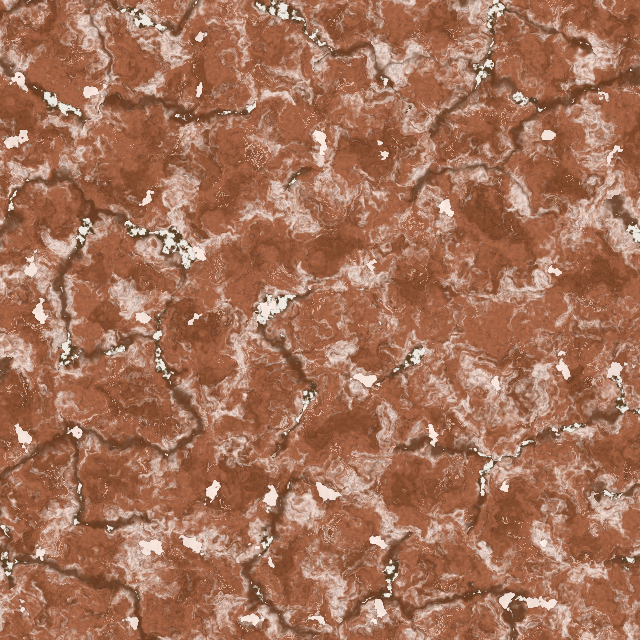
Give the GLSL for this texture, as a Shadertoy shader.

```glsl
// Rusty brown marbled stone: clouded cells, pale veins, dark cracks and cream flecks.

vec2 hash2(vec2 p) {
    vec3 q = fract(p.xyx * vec3(0.1031, 0.1030, 0.0973));
    q += dot(q, q.yzx + 33.33);
    return fract((q.xx + q.yz) * q.zy);
}

float corner(vec2 cell, vec2 offset, vec2 f) {
    return dot(hash2(cell + offset) * 2.0 - 1.0, f - offset);
}

// Gradient noise, centred on zero
float noise(vec2 p) {
    vec2 i = floor(p), f = p - i;
    vec2 u = f * f * f * (f * (f * 6.0 - 15.0) + 10.0);
    return mix(mix(corner(i, vec2(0, 0), f), corner(i, vec2(1, 0), f), u.x),
               mix(corner(i, vec2(0, 1), f), corner(i, vec2(1, 1), f), u.x), u.y);
}

// x: smooth fractal noise, y: ridged fractal noise
vec2 fractal(vec2 p, int octaves) {
    vec2 sum = vec2(0.0);
    float gain = 1.0;
    for (int i = 0; i < octaves; i++) {
        float n = noise(p);
        sum += gain * vec2(n, 0.15 - abs(n));
        p = mat2(1.6, 1.2, -1.2, 1.6) * p + 17.3;
        gain *= 0.58;
    }
    return sum;
}

// x: distance to the cell border, y: distance to the cracked borders
vec2 cells(vec2 p) {
    vec2 home = floor(p), nearId = home, nearSite = p;
    float best = 9.0;
    for (int k = 0; k < 9; k++) {
        vec2 id = home + vec2(k % 3 - 1, k / 3 - 1);
        vec2 site = id + hash2(id + 40.0);
        float d = distance(site, p);
        if (d < best) { best = d; nearId = id; nearSite = site; }
    }
    float border = 9.0, crackSum = 1e-9;
    for (int k = 0; k < 25; k++) {
        vec2 id = nearId + vec2(k % 5 - 2, k / 5 - 2);
        if (id == nearId) continue;
        vec2 site = id + hash2(id + 40.0);
        float d = dot(0.5 * (site + nearSite) - p, normalize(site - nearSite));
        float closed = smoothstep(0.3, 0.75, hash2(id + nearId + 91.0).x);
        border = min(border, d);
        crackSum += exp(-34.0 * (d + 0.3 * closed));
    }
    return vec2(border, -log(crackSum) / 34.0);
}

// Signed distance to scattered irregular flecks
float flecks(vec2 p) {
    vec2 g = p * 11.0, id = floor(g);
    vec2 rnd = hash2(id + 7.0), q = fract(g) - 0.3 - 0.4 * hash2(id + 23.0);
    float angle = rnd.x * 6.2832;
    q = mat2(cos(angle), sin(angle), -sin(angle), cos(angle)) * q;
    float radius = rnd.y < 0.38 ? 0.04 + 0.26 * rnd.y : -1.0;
    return length(q * vec2(0.75, 1.3)) - radius + 0.22 * fractal(p * 55.0, 3).x;
}

void mainImage(out vec4 fragColor, in vec2 fragCoord) {
    vec2 p = fragCoord / iResolution.y;
    float pixel = 1.0 / iResolution.y;

    // Domain warp bends the clouds and, slightly, the cells
    vec2 warp = vec2(fractal(p * 16.0, 4).x, fractal(p * 16.0 + 50.0, 4).x);
    vec2 cell = cells(p * 7.2 + 0.2 * warp);
    vec2 cloud = fractal(p * 17.0 + 0.9 * warp + 11.0, 5);
    vec2 veins = fractal(p * 30.0 + 1.3 * warp + 31.0, 5);
    vec2 filigree = fractal(p * 58.0 + 1.8 * warp + 90.0, 3);
    float grain = noise(p * 150.0) + 0.8 * noise(p * 270.0);

    // Brown body, darker towards the cell centres
    float depth = fractal(p * 19.0 + 1.2 * warp + 73.0, 5).x + (cell.x - 0.2) * 0.7;
    vec3 color = mix(vec3(0.65, 0.39, 0.27), vec3(0.515, 0.295, 0.18),
                     smoothstep(-0.2, 0.45, depth));

    // Pale haze gathers along the borders
    float haze = 0.7 * cloud.x + 0.9 * veins.y + 0.7 * filigree.y - (cell.x - 0.15) * 1.4;
    haze = smoothstep(-0.1, 0.58, haze + 0.09 * grain);
    color = mix(color, vec3(0.90, 0.81, 0.77), haze);

    // Thin dark seams and thin jagged pale threads
    float seam = 1.0 - smoothstep(0.01, 0.05 + 10.0 * pixel, abs(veins.x - 0.06));
    color *= 1.0 - 0.13 * seam;
    float thread = 1.0 - smoothstep(0.003, 0.013 + 8.0 * pixel, abs(cloud.x - 0.03));
    thread *= smoothstep(0.0, 0.2, noise(p * 19.0 + 5.0));
    color = mix(color, vec3(0.92, 0.78, 0.71), 0.8 * thread);
    color *= 1.0 + 0.13 * grain;

    // Dark cracks with a ragged edge
    float crack = cell.y + 0.05 * veins.x;
    float stain = 1.0 - smoothstep(0.01, 0.09, crack);
    color = mix(color, vec3(0.38, 0.21, 0.11), 0.85 * stain);

    // Chalky mineral fill where the cracks open
    float opening = 0.07 * smoothstep(-0.05, 0.3, noise(p * 15.0 + 60.0)) - 0.014;
    float fill = 1.0 - smoothstep(-0.008, 0.008, crack - opening + 0.03 * grain);
    float speckle = smoothstep(-0.2, 0.15, fractal(p * 85.0, 3).x + 5.0 * (opening - crack) - 0.1);
    vec3 mineral = mix(vec3(0.36, 0.25, 0.15), vec3(0.93, 0.91, 0.88), speckle);
    color = mix(color, mineral, fill);

    // Cream flecks with a faint dark rim
    float fleck = flecks(p);
    color *= 1.0 - 0.2 * (1.0 - smoothstep(0.0, 0.035, abs(fleck)));
    vec3 cream = vec3(0.96, 0.89, 0.855) + 0.08 * cloud.x;
    color = mix(color, cream, 1.0 - smoothstep(-10.0 * pixel, 10.0 * pixel, fleck));

    fragColor = vec4(clamp(color, 0.0, 1.0), 1.0);
}
```
